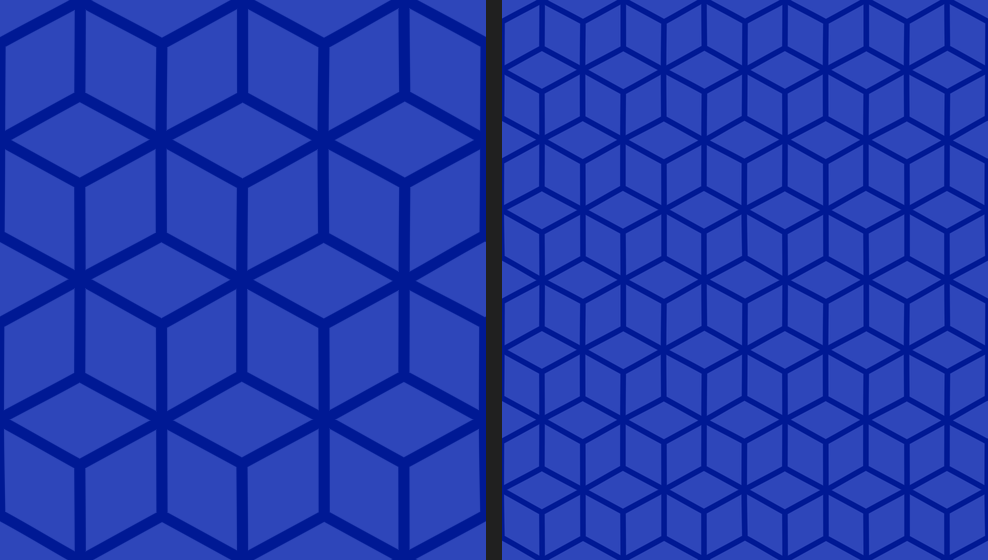
Left, the tile; right, the same tile 2 across and 2 down.
A Shadertoy shader for this pattern:

```glsl
// Blue tumbling-block lattice: six-spoked hubs on two interleaved grids,
// joined by even strokes around plain rhombi. Each spoke is a segment distance
// folded by symmetry; a faint wrapping noise makes the strokes slightly uneven.

const vec2 REPEATS = vec2(3.0, 2.0);        // tiles across and down
const vec2 TILE = vec2(1.0, 1.7297);        // tile size, in tile widths
const float DROP = 0.273;                   // rise of a slanted spoke
const float HALF_STROKE = 0.0345;
const float WOBBLE = 0.012;
const vec2 SHIFT = vec2(-0.0045, 0.0);      // lattice offset, in tiles
const vec3 FACE_COLOR = vec3(0.18, 0.275, 0.73);
const vec3 STROKE_COLOR = vec3(0.0, 0.10, 0.58);

vec2 hash22(vec2 p) {
    vec3 h = fract(vec3(p.xyx) * vec3(0.1031, 0.1030, 0.0973));
    h += dot(h, h.yzx + 33.33);
    return fract((h.xx + h.yz) * h.zy);
}

// Smooth vector noise in -0.5..0.5 that wraps after period cells
vec2 wrappedNoise(vec2 p, vec2 period) {
    vec2 i = floor(p);
    vec2 f = fract(p);
    f = f * f * (3.0 - 2.0 * f);
    vec2 a = hash22(mod(i, period));
    vec2 b = hash22(mod(i + vec2(1.0, 0.0), period));
    vec2 c = hash22(mod(i + vec2(0.0, 1.0), period));
    vec2 d = hash22(mod(i + vec2(1.0, 1.0), period));
    return mix(mix(a, b, f.x), mix(c, d, f.x), f.y) - 0.5;
}

// Distance from p to the segment between the origin and tip
float spokeDistance(vec2 p, vec2 tip) {
    float along = clamp(dot(p, tip) / dot(tip, tip), 0.0, 1.0);
    return length(p - tip * along);
}

// Distance to the six spokes of the nearest hub; hub is its place in the tile
float hubDistance(vec2 cell, vec2 hub, vec2 tile, float drop) {
    vec2 q = abs(fract(cell - hub + 0.5) - 0.5) * tile;
    float upright = spokeDistance(q, vec2(0.0, 0.5 * tile.y - drop));
    float slanted = spokeDistance(q, vec2(0.5 * tile.x, drop));
    return min(upright, slanted);
}

void mainImage(out vec4 fragColor, in vec2 fragCoord) {
    vec2 uv = fragCoord / iResolution.xy;

    // Tile coordinates with a slight drift in the strokes
    vec2 noisePeriod = REPEATS * 2.0;
    vec2 cell = uv * REPEATS - SHIFT;
    cell += WOBBLE * wrappedNoise(uv * noisePeriod, noisePeriod) / TILE;

    // Two staggered sets of hubs
    float d = min(hubDistance(cell, vec2(0.0, 0.5), TILE, DROP),
                  hubDistance(cell, vec2(0.5, 0.0), TILE, DROP));

    // Smooth stroke edges
    float pixel = REPEATS.x / iResolution.x;
    float stroke = 1.0 - smoothstep(-0.8 * pixel, 0.8 * pixel, d - HALF_STROKE);
    fragColor = vec4(mix(FACE_COLOR, STROKE_COLOR, stroke), 1.0);
}
```
